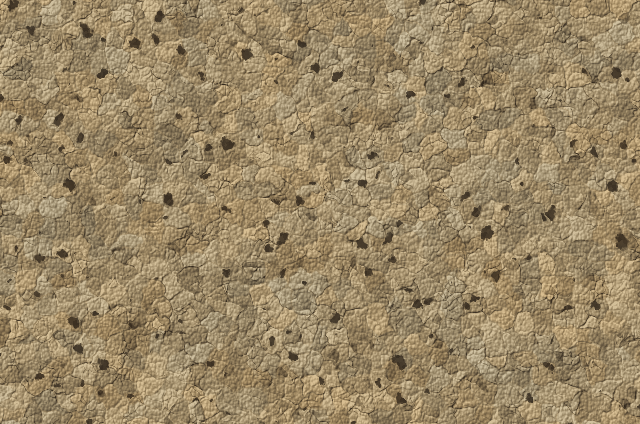
Write a Shadertoy shader that draws this texture.

```glsl
// Pressed cork board: bonded granules with raked light, crevices and dark pits.

#define GRANULE_SCALE 23.0   // large granules per canvas height
#define CRUMB_SCALE 52.0     // small crumbs per canvas height
#define GRIT_SCALE 125.0     // surface grit per canvas height
#define PIT_SCALE 17.0       // pit sites per canvas height
#define PIT_SIZE 0.28        // largest pit radius, in pit cells
#define RAGGEDNESS 0.014     // wobble of all outlines
#define RELIEF 0.19          // strength of the raking light
#define TINT_SPREAD 0.15     // tone variation between granules
#define BASE_TONE 0.635
#define LIGHT_STEP vec2(-0.0026, 0.0030)

const vec3 PIT_COLOR  = vec3(0.20, 0.16, 0.115);
const vec3 CORK_COLOR = vec3(0.61, 0.53, 0.39);
const vec3 PALE_COLOR = vec3(0.80, 0.72, 0.57);

vec3 hash3(vec2 p) {
    vec3 q = fract(p.xyx * vec3(0.1031, 0.1030, 0.0973));
    q += dot(q, q.yzx + 33.33);
    return fract((q.xxy + q.yzz) * q.zyx);
}

// Smooth value noise, two independent channels in 0..1
vec2 noise2(vec2 p) {
    vec2 i = floor(p), f = fract(p);
    f = f * f * (3.0 - 2.0 * f);
    vec2 low  = mix(hash3(i).xy, hash3(i + vec2(1, 0)).xy, f.x);
    vec2 high = mix(hash3(i + vec2(0, 1)).xy, hash3(i + vec2(1, 1)).xy, f.x);
    return mix(low, high, f.y);
}

// Cellular noise: x = nearest distance, y = gap to the second, z = cell id
vec3 cells(vec2 p) {
    vec2 home = floor(p);
    float nearest = 9.0, second = 9.0, id = 0.0;
    for (int y = -1; y <= 1; y++)
    for (int x = -1; x <= 1; x++) {
        vec2 cell = home + vec2(x, y);
        vec3 h = hash3(cell + 71.0);
        float d = length(cell + h.xy - p);
        if (d < nearest) {
            second = nearest;
            nearest = d;
            id = h.z;
        } else {
            second = min(second, d);
        }
    }
    return vec3(nearest, second - nearest, id);
}

vec2 roughen(vec2 p) {
    vec2 wobble = noise2(p * 38.0) + 0.6 * noise2(p * 95.0 + 17.0);
    return p + RAGGEDNESS * (wobble - 0.8);
}

// Height of the surface; also returns the three cell layers
float surface(vec2 p, out vec3 granule, out vec3 crumb, out vec3 grit) {
    vec2 q = roughen(p);
    granule = cells(q * GRANULE_SCALE);
    crumb = cells(q * CRUMB_SCALE + 31.0);
    grit = cells(p * GRIT_SCALE * vec2(1.1, 0.9));
    return 0.45 * smoothstep(0.0, 0.22, granule.y) + 0.3 * granule.z
         + 0.45 * smoothstep(0.0, 0.35, crumb.y) + 0.3 * crumb.z
         - 0.9 * grit.x;
}

void mainImage(out vec4 fragColor, in vec2 fragCoord) {
    vec2 p = fragCoord / iResolution.y + 3.0;
    vec3 granule, crumb, grit, g, c, s;

    // Raking light from the upper left
    float height = surface(p, granule, crumb, grit);
    float slope = height - surface(p + LIGHT_STEP, g, c, s);
    float tone = BASE_TONE + RELIEF * clamp(slope, -0.8, 0.7);

    // Tone of each granule and crumb, faded at its rim
    float rim = smoothstep(0.0, 0.10, granule.y);
    float crumbRim = smoothstep(0.0, 0.16, crumb.y);
    tone += TINT_SPREAD * (granule.z - 0.5) * rim;
    tone += 0.85 * TINT_SPREAD * (crumb.z - 0.5) * crumbRim;
    tone += 0.10 * (0.45 - grit.x);
    vec2 broad = noise2(p * 7.0);
    tone += 0.06 * (broad.x - 0.5);

    // Scattered brown crumbs and broken crevices between granules
    tone -= 0.13 * smoothstep(0.93, 0.97, fract(crumb.z * 7.3)) * crumbRim;
    vec2 breaks = noise2(p * 30.0 + 5.0);
    tone -= 0.20 * (1.0 - rim) * smoothstep(0.45, 0.8, breaks.x);
    tone -= 0.16 * (1.0 - crumbRim) * smoothstep(0.55, 0.85, breaks.y);

    // Ragged dark pits, mostly small
    vec3 pit = cells(roughen(p) * PIT_SCALE + 90.0);
    float radius = PIT_SIZE * pit.z * pit.z * pit.z;
    float hollow = 1.0 - smoothstep(radius - 0.07, radius, pit.x + 0.12 * (grit.x - 0.4));
    tone = mix(tone, 0.21 + 0.08 * grit.z, 0.95 * hollow);

    // Tone to colour, with slightly ruddy or grey granules
    vec3 color = mix(PIT_COLOR, CORK_COLOR, clamp((tone - 0.20) / 0.41, 0.0, 1.0));
    color = mix(color, PALE_COLOR, clamp((tone - 0.61) / 0.19, 0.0, 1.15));
    float hue = (fract(granule.z * 13.7) - 0.5) * rim + 0.5 * (broad.y - 0.5);
    color *= 1.0 + hue * vec3(0.04, -0.01, -0.09);

    fragColor = vec4(clamp(color, 0.0, 1.0), 1.0);
}
```
